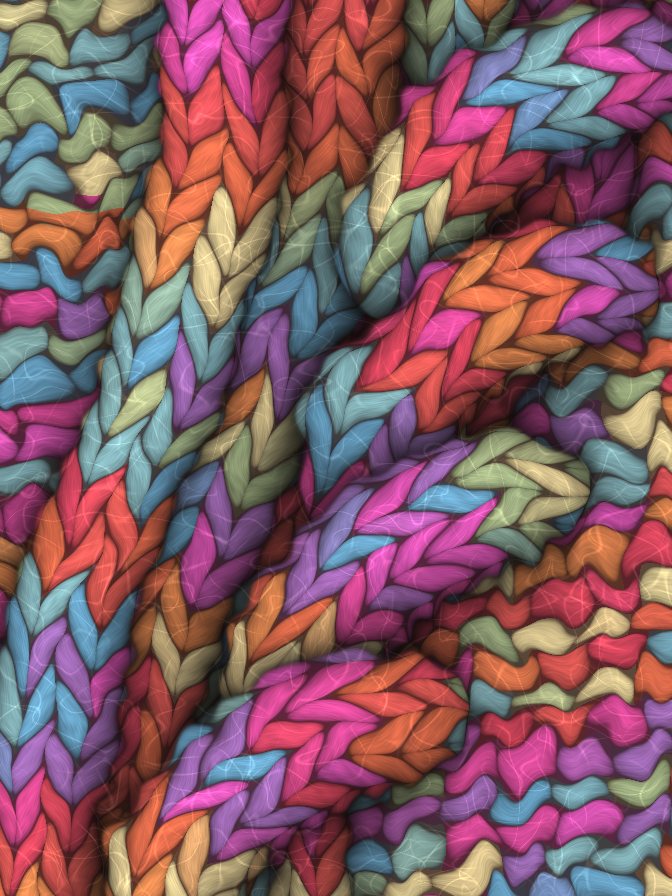
This texture is drawn by a Shadertoy shader. Its source:

```glsl
const vec3 CREVICE = vec3(0.24, 0.12, 0.12);
const vec3 HAIR = vec3(1.0, 0.90, 0.82);
const vec2 STITCH = vec2(0.070, 0.055);
const vec2 PURL = vec2(0.062, 0.037);

float hash(vec2 p) {
    return fract(sin(dot(p, vec2(127.1, 311.7))) * 43758.5);
}

vec2 gradient(vec2 cell) {
    float angle = 6.2832 * hash(cell);
    return vec2(cos(angle), sin(angle));
}

float gradientNoise(vec2 p) {
    vec2 i = floor(p), f = p - i;
    vec2 s = f * f * f * (f * (f * 6.0 - 15.0) + 10.0);
    vec2 e = vec2(1.0, 0.0);
    float low = mix(dot(gradient(i), f), dot(gradient(i + e), f - e), s.x);
    float high = mix(dot(gradient(i + e.yx), f - e.yx), dot(gradient(i + 1.0), f - 1.0), s.x);
    return mix(low, high, s.y);
}

vec2 warp(vec2 p, float scale, float amount) {
    return p + amount * vec2(gradientNoise(p * scale), gradientNoise(p * scale + 37.0));
}

// Cyclic dye sequence of the variegated yarn
vec3 yarnColor(float t) {
    const vec3 dye[11] = vec3[11](
        vec3(0.92, 0.84, 0.60), vec3(0.90, 0.52, 0.29), vec3(0.90, 0.41, 0.27),
        vec3(0.89, 0.33, 0.31), vec3(0.87, 0.25, 0.35), vec3(0.88, 0.27, 0.60),
        vec3(0.88, 0.31, 0.72), vec3(0.62, 0.40, 0.72), vec3(0.38, 0.64, 0.79),
        vec3(0.50, 0.71, 0.74), vec3(0.64, 0.72, 0.52));
    t = mod(t, 11.0);
    int i = int(t) % 11;
    return mix(dye[i], dye[(i + 1) % 11], smoothstep(0.25, 0.75, fract(t)));
}

// One plump yarn loop: rim is 0 at its core and 1 at its outline
vec3 woolLoop(float dyePos, float rim, float tilt, vec2 fibre) {
    float height = sqrt(max(1.0 - rim, 0.0));
    float ply = gradientNoise(fibre * vec2(5.0, 2.0) + fibre.yx * vec2(2.0, 0.0));
    float fuzz = gradientNoise(fibre * vec2(19.0, 4.0));
    float light = 0.49 + 0.52 * height + 0.20 * tilt + 0.14 * ply + 0.13 * fuzz;
    vec3 dye = yarnColor(dyePos);
    vec3 gap = mix(CREVICE, dye * 0.5, 0.55);
    return mix(gap, dye * light + 0.03 * height, smoothstep(0.0, 0.65, height));
}

// V-shaped stitches: x runs across the strand, y along it
vec3 knit(vec2 q, float seed) {
    vec2 cell = q / STITCH;
    float column = floor(cell.x);
    float side = fract(cell.x) - 0.5;
    float leg = abs(side) * 2.0;
    float v = cell.y - 0.95 * leg + 0.4 * hash(vec2(column, seed));
    float row = floor(v), f = v - row - 0.5;
    float jitter = hash(vec2(row + seed * 7.0, column * 2.0 + step(0.0, side)));
    float dyePos = 11.0 * hash(vec2(floor(row * 0.5), seed)) + 0.9 * mod(row, 2.0)
                 + 0.8 * column + 1.5 * jitter;
    float rim = pow(abs(2.0 * f), 2.5) + 0.75 * pow(abs(2.0 * leg - 1.0), 5.0);
    return woolLoop(dyePos, rim, f, vec2(f, leg) + 30.0 * jitter);
}

// Staggered, unevenly tilted bumps of the flat ground
vec3 purl(vec2 p, float coolCorner) {
    vec2 cell = vec2(p.x, p.y - 0.15 * p.x) / PURL;
    cell.y += 0.20 * sin(6.2832 * cell.x);
    float row = floor(cell.y);
    cell.x += 0.5 * mod(row, 2.0) + 0.6 * hash(vec2(row, 3.0));
    vec2 id = floor(cell), f = fract(cell) - 0.5;
    float jitter = hash(id + 11.0);
    float mixedDye = 11.0 * hash(vec2(row, floor(id.x / 3.0))) + 0.7 * id.x + 1.6 * jitter;
    float dyePos = mix(mixedDye, 8.0 + 3.3 * jitter, step(0.3 + 0.5 * jitter, coolCorner));
    float bend = f.y + (jitter - 0.5) * 0.5 * f.x;
    float rim = pow(abs(2.0 * bend), 2.4) + 0.9 * pow(abs(2.0 * f.x), 3.0);
    return woolLoop(dyePos, rim, f.y, vec2(f.y, f.x) + 30.0 * jitter);
}

// Lays a rounded strand with its cast shadow; positive x faces the light
vec3 layStrand(vec3 under, vec2 q, float halfWidth, float halfLength, float seed) {
    float taper = sqrt(max(1.0 - pow(abs(q.y) / halfLength, 4.0), 0.0));
    float width = halfWidth * taper + 0.004 * sin(6.2832 * q.y / STITCH.y);
    float edge = abs(q.x) - width + max(abs(q.y) - halfLength, 0.0);
    under *= 1.0 - 0.68 * exp(-max(edge, 0.0) / 0.027);
    if (edge > 0.005) return under;
    float x = clamp(q.x / max(width, 0.001), -1.0, 1.0);
    float light = (0.30 + 0.74 * sqrt(1.0 - x * x) + 0.16 * x) * (0.45 + 0.55 * taper);
    return mix(under, knit(q, seed) * light, 1.0 - smoothstep(-0.005, 0.005, edge));
}

// Upright strand leaning to the right towards the top
vec2 columnCoords(vec2 p, float k) {
    float t = clamp((p.y - 0.1) / 0.8, 0.0, 1.0);
    float sway = 0.20 + 0.04 * k;
    float offset = p.x - (0.05 + 0.09 * k + sway * t * t * (3.0 - 2.0 * t));
    float slope = sway * 7.5 * t * (1.0 - t);
    return vec2(-offset / sqrt(1.0 + slope * slope), p.y + slope * offset);
}

// Arched strand crossing the cable
vec2 archCoords(vec2 p, vec2 middle, float radius) {
    vec2 tangent = vec2(0.8, 0.6), normal = vec2(-0.6, 0.8);
    vec2 d = p - middle + radius * normal;
    return vec2(length(d) - radius, radius * atan(dot(d, tangent), dot(d, normal)));
}

// Loose fine hairs along the zero lines of noise
float hairs(vec2 p) {
    float sum = 0.0;
    for (float i = 0.0; i < 6.0; i++) {
        float c = cos(i * 1.3), s = sin(i * 1.3);
        vec2 q = warp(mat2(c, s, -s, c) * p * vec2(14.0, 24.0) + i * 17.0, 0.8, 0.6);
        float line = 1.0 - smoothstep(0.0, 0.035, abs(gradientNoise(q)));
        sum += line * smoothstep(-0.05, 0.3, gradientNoise(p * 13.0 + i * 5.0));
    }
    return sum;
}

void mainImage(out vec4 fragColor, in vec2 fragCoord) {
    vec2 canvas = fragCoord / iResolution.y;
    vec2 p = warp(warp(canvas, 8.0, 0.020), 22.0, 0.010);

    float coolCorner = smoothstep(0.66, 0.84, p.y) * (1.0 - smoothstep(0.2, 0.3, p.x));
    vec3 color = 0.95 * purl(warp(p, 16.0, 0.026), coolCorner);

    for (float k = 3.0; k >= 0.0; k--)
        color = layStrand(color, columnCoords(p, k), 0.071, 9.0, k + 1.0);

    for (float i = 0.0; i < 4.0; i++) {
        vec2 middle = vec2(0.55 - 0.02 * i - 0.022 * i * i, 0.86 - 0.24 * i);
        color = layStrand(color, archCoords(p, middle, 0.32), 0.082, 0.25, i + 8.0);
    }

    // Woolly haze and hairs
    color = mix(color, vec3(0.62, 0.45, 0.42), 0.06);
    color += 0.12 * hairs(canvas) * HAIR * (0.4 + color);
    fragColor = vec4(clamp(color, 0.0, 1.0), 1.0);
}
```
